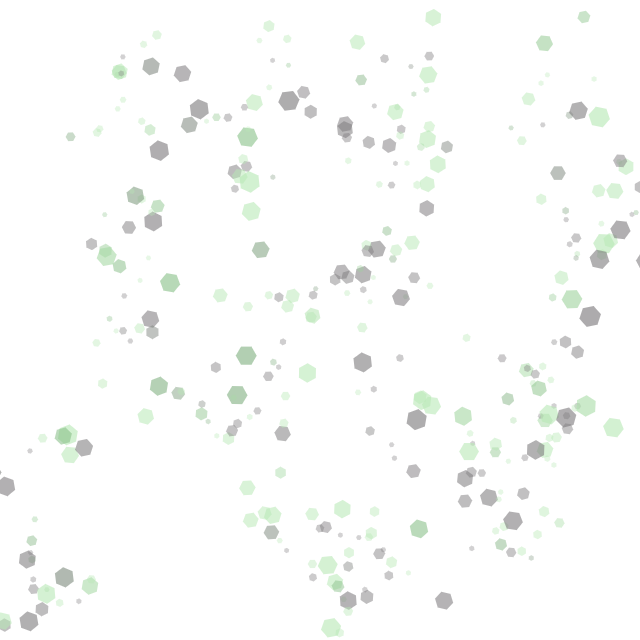
Write a Shadertoy shader that draws this background.

```glsl
// Loose clusters of small translucent hexagons, grey, sage and mint, on white.
// Each cell of a coarse grid holds one jittered, stretched cluster; its members
// follow a normal distribution, and larger hexagons are rarer and more opaque.

const ivec2 CELLS = ivec2(4, 5);
const float JITTER = 0.62;                     // share of a cell the centre may roam
const float MARGIN = 0.02;                     // canvas border outside the grid
const float MIN_COUNT = 8.0, MAX_COUNT = 37.0; // hexagons per cluster
const float MIN_SPREAD = 0.043, MAX_SPREAD = 0.068;
const float FLATNESS = 0.6;                    // short axis over long axis
const float MAX_DEVIATION = 2.3;               // cut-off of the normal tail
const float MIN_RADIUS = 0.0042, MAX_RADIUS = 0.0172;
const float SIZE_BIAS = 1.8;                   // higher favours small hexagons
const float MIN_ALPHA = 0.34, MAX_ALPHA = 0.63;
const float GREY_SHARE = 0.37, MINT_SHARE = 0.36;
const vec3 GREY = vec3(0.49, 0.48, 0.49);
const vec3 LEAF = vec3(0.51, 0.73, 0.51);
const vec3 MINT = vec3(0.72, 0.91, 0.71);
const float TAU = 6.283185;
const float GOLDEN = 0.618034;

// Four independent values in 0..1 from three integers (PCG mixing).
vec4 hash4(int a, int b, int c) {
    uvec4 v = uvec4(a, b, c, a + b + c) * 1664525u + 1013904223u;
    for (int i = 0; i < 2; i++) {
        v.x += v.y * v.w;
        v.y += v.z * v.x;
        v.z += v.x * v.y;
        v.w += v.y * v.z;
        v ^= v >> 16u;
    }
    return vec4(v >> 8u) / 16777216.0;
}

mat2 rotation(float angle) {
    float c = cos(angle), s = sin(angle);
    return mat2(c, s, -s, c);
}

// Signed distance to the sides of a regular hexagon with the given circumradius.
float hexagon(vec2 p, float radius) {
    p = abs(p);
    return max(dot(p, vec2(0.866025, 0.5)), p.y) - 0.866025 * radius;
}

// Grey and mint are common; the sage tones run between them through leaf green.
vec3 tint(float pick) {
    float t = clamp((pick - GREY_SHARE) / (1.0 - GREY_SHARE - MINT_SHARE), 0.0, 1.0);
    return t < 0.5 ? mix(GREY, LEAF, 2.0 * t) : mix(LEAF, MINT, 2.0 * t - 1.0);
}

// Blends the hexagons of one cluster over the colour.
void drawCluster(inout vec3 color, vec2 p, int id, float spread, float count, float pixel) {
    for (int i = 0; i < int(count); i++) {
        vec4 place = hash4(id, i, 1);
        vec4 look = hash4(id, i, 2);
        float size = pow(look.x, SIZE_BIAS);
        float radius = mix(MIN_RADIUS, MAX_RADIUS, size);

        // Large hexagons drift a little further from the centre.
        float deviation = min(sqrt(-2.0 * log(place.x + 1e-5)), MAX_DEVIATION);
        float reach = spread * deviation * mix(0.85, 1.3, size);
        float angle = TAU * place.y;
        vec2 center = reach * vec2(cos(angle), FLATNESS * sin(angle));

        float d = hexagon(rotation(TAU * look.y) * (p - center), radius);
        float cover = clamp(0.5 - d / pixel, 0.0, 1.0);
        color = mix(color, tint(look.z), cover * mix(MIN_ALPHA, MAX_ALPHA, size));
    }
}

void mainImage(out vec4 fragColor, in vec2 fragCoord) {
    float pixel = 1.0 / iResolution.y;
    vec2 uv = fragCoord * pixel;
    vec3 color = vec3(1.0);

    for (int id = 0; id < CELLS.x * CELLS.y; id++) {
        vec4 h = hash4(id, 17, 5);
        vec2 cell = vec2(id % CELLS.x, id / CELLS.x);
        vec2 center = (cell + 0.5 + JITTER * (h.xy - 0.5)) / vec2(CELLS);
        center = mix(vec2(MARGIN), vec2(1.0 - MARGIN), center);

        // Even steps of the golden ratio keep the mix of cluster sizes steady.
        float fullness = fract(float(id + 1) * GOLDEN);
        float spread = mix(MIN_SPREAD, MAX_SPREAD, fullness);
        float count = mix(MIN_COUNT, MAX_COUNT, fullness * fullness);

        // Skip clusters out of reach of this point.
        vec2 p = uv - center;
        if (length(p) > spread * MAX_DEVIATION * 1.3 + MAX_RADIUS + pixel) continue;
        drawCluster(color, rotation(TAU * h.z) * p, id, spread, count, pixel);
    }
    fragColor = vec4(color, 1.0);
}
```
